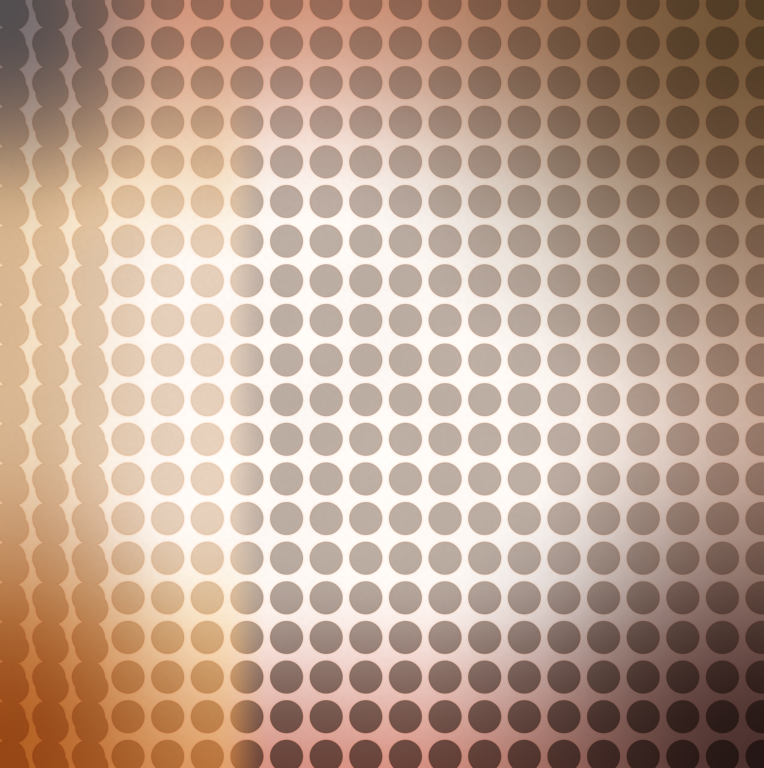
A Shadertoy shader for this background:

```glsl
// Grid of translucent dots over a warm, glowing vignette, with doubled dots at the left.

vec2 hashGradient(vec2 cell) {
    vec2 h = vec2(dot(cell, vec2(127.1, 311.7)), dot(cell, vec2(269.5, 183.3)));
    return 2.0 * fract(sin(h) * 43758.5) - 1.0;
}

float gradientNoise(vec2 p) {
    vec2 i = floor(p), f = fract(p), u = f * f * (3.0 - 2.0 * f);
    vec2 e = vec2(0.0, 1.0);
    return mix(mix(dot(hashGradient(i), f), dot(hashGradient(i + e.yx), f - e.yx), u.x),
               mix(dot(hashGradient(i + e), f - e), dot(hashGradient(i + 1.0), f - 1.0), u.x), u.y);
}

// 1 at the centre, falling smoothly to 0 at the given reach
float glow(vec2 offset, float reach) {
    return 1.0 - smoothstep(0.0, reach, length(offset));
}

vec3 backdrop(vec2 p) {
    float leftSide = 1.0 - smoothstep(0.28, 0.36, p.x);
    vec3 color = vec3(1.0, 0.98, 0.965);

    // Cream haze at the left, tan shade at the right
    color = mix(color, vec3(0.93, 0.84, 0.71), 0.85 * (1.0 - smoothstep(0.0, 0.24, p.x)));
    color = mix(color, vec3(0.76, 0.61, 0.53), 0.8 * smoothstep(0.68, 1.05, p.x));

    // Yellow fringe, then peach bands along top and bottom
    float band = abs(p.y - 0.48);
    float fringe = smoothstep(0.15, 0.33, band) * leftSide;
    color = mix(color, vec3(0.96, 0.86, 0.68), 0.6 * fringe);
    vec3 lowPeach = mix(vec3(0.82, 0.52, 0.46), vec3(0.87, 0.60, 0.37), leftSide);
    vec3 peach = mix(lowPeach, vec3(0.82, 0.58, 0.48), smoothstep(0.4, 0.6, p.y));
    color = mix(color, peach, smoothstep(0.22, 0.55, band));

    // Tinted corners
    color = mix(color, vec3(0.44, 0.33, 0.21), glow(p - 1.0, 0.62));
    color = mix(color, vec3(0.29, 0.19, 0.18), glow(p - vec2(1.0, 0.0), 0.5));
    color = mix(color, vec3(0.71, 0.38, 0.14), glow(p * vec2(1.5, 1.0), 0.48));
    color = mix(color, vec3(0.45, 0.43, 0.45), glow((p - vec2(0.0, 1.0)) * vec2(1.3, 1.0), 0.34));
    return color;
}

// Multiplier that turns the backdrop into dot colour
vec3 dotTint(vec2 p) {
    vec3 warm = mix(vec3(0.90, 0.83, 0.76), vec3(0.83, 0.73, 0.58), 1.0 - smoothstep(0.0, 0.35, p.y));
    vec3 cool = vec3(0.74, 0.695, 0.665) * mix(0.66, 1.0, smoothstep(0.0, 0.3, p.y));
    vec3 tint = mix(warm, cool, smoothstep(0.29, 0.35, p.x));
    return mix(tint, vec3(0.72, 0.71, 0.70), smoothstep(0.72, 0.97, p.y));
}

float gridDistance(vec2 q) {
    return length(q - round(q)) - 0.417;
}

void mainImage(out vec4 fragColor, in vec2 fragCoord) {
    vec2 p = fragCoord / iResolution.y;
    const float pitch = 0.0516;
    vec2 q = (p - vec2(0.1667, 0.944)) / pitch;
    float edge = 0.8 / (iResolution.y * pitch);

    // The three leftmost columns carry a second, slipped print
    float d = gridDistance(q);
    vec2 slipped = q - vec2(0.085, -0.27);
    if (round(slipped.x) < -0.5) d = min(d, gridDistance(slipped));

    float dots = 1.0 - smoothstep(-edge, edge, d);
    float rim = exp(-pow(d / 0.035, 2.0));

    vec3 color = backdrop(p);
    color *= mix(vec3(1.0), dotTint(p), dots);
    color *= mix(vec3(1.0), vec3(1.0, 0.96, 0.93), rim);

    // Faint mottling and grain
    color *= 1.0 + 0.025 * gradientNoise(p * 9.0) + 0.015 * gradientNoise(p * 160.0);
    fragColor = vec4(clamp(color, 0.0, 1.0), 1.0);
}
```
